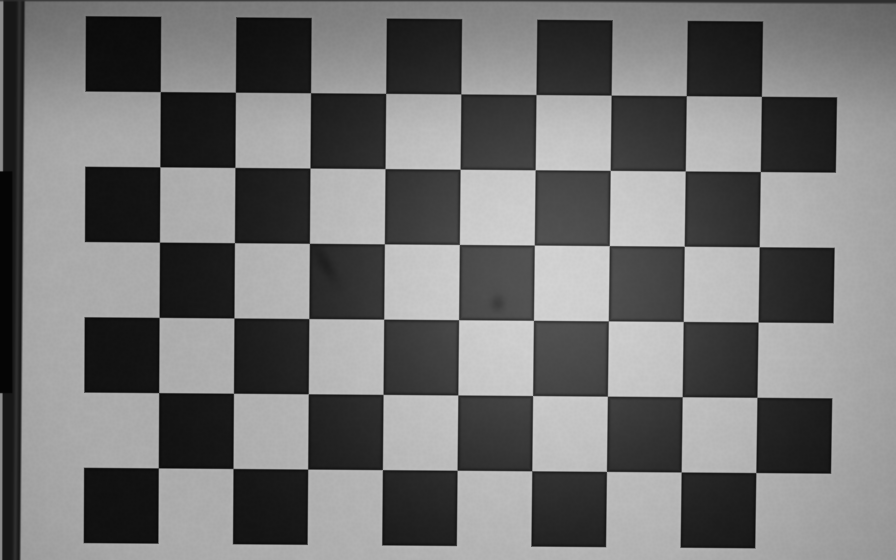
Write a WebGL 1 fragment shader that draws this pattern.

```glsl
precision highp float;
// Checkerboard of ten by seven cells on grey paper, under a soft central glare.
uniform vec2 u_resolution;

#define PITCH 0.1344
#define BOARD_CORNER vec2(0.1535, 0.029)
#define ROW_TILT 0.0078
#define GLARE_CENTRE vec2(0.98, 0.50)
#define GLARE_RADIUS 0.42
#define PAPER_GREY 0.67
#define PAPER_GLARE 0.15
#define INK_GREY 0.065
#define INK_GLARE 0.26
#define EDGE_BLUR 0.0018
#define RIM_WIDTH 0.004
#define GRAIN 0.018

float hash(vec2 p) {
  return fract(sin(dot(p, vec2(127.1, 311.7))) * 4375.85);
}

// Distance to the nearest jittered feature point
float cellular(vec2 p) {
  vec2 cell = floor(p);
  float nearest = 2.0;
  for (int y = -1; y <= 1; y++) {
    for (int x = -1; x <= 1; x++) {
      vec2 c = cell + vec2(float(x), float(y));
      vec2 point = c + vec2(hash(c), hash(c + 37.0));
      nearest = min(nearest, length(point - p));
    }
  }
  return nearest;
}

// Signed distance to a finite lattice of unit squares spaced two apart
float squareLattice(vec2 q, vec2 first, vec2 last) {
  vec2 index = clamp(floor((q - first) * 0.5 + 0.5), vec2(0.0), last);
  vec2 d = abs(q - first - 2.0 * index) - 0.5;
  return length(max(d, 0.0)) + min(max(d.x, d.y), 0.0);
}

// Board coordinates with slight perspective and tilt
vec2 boardSpace(vec2 p) {
  float x = (p.x - BOARD_CORNER.x + 0.004 * p.y) / (PITCH - 0.0012 * p.y);
  float y = (p.y - BOARD_CORNER.y - ROW_TILT * (p.x - BOARD_CORNER.x)) / PITCH;
  return vec2(x, y);
}

// Soft elliptical stain, leaning by the given shear
float smudge(vec2 p, vec2 centre, vec2 radius, float shear) {
  vec2 d = p - centre;
  d.x -= shear * d.y;
  d /= radius;
  return exp(-dot(d, d));
}

// Soft step that is one below the edge
float below(float value, float edge, float blur) {
  return 1.0 - smoothstep(edge - blur, edge + blur, value);
}

void main() {
  // Height is one unit; y runs downward from the top
  vec2 p = gl_FragCoord.xy / u_resolution.y;
  p.y = 1.0 - p.y;
  float aspect = u_resolution.x / u_resolution.y;
  float blur = max(EDGE_BLUR, 0.8 / u_resolution.y);

  // Two interleaved lattices form the checks
  vec2 q = boardSpace(p);
  float dist = PITCH * min(squareLattice(q, vec2(0.5), vec2(4.0, 3.0)),
                           squareLattice(q, vec2(1.5), vec2(4.0, 2.0)));
  float inked = below(dist, 0.0, blur);

  // Lighting: central glare, dim top, dim corners
  vec2 g = (p - GLARE_CENTRE) / GLARE_RADIUS;
  float glare = exp(-dot(g, g));
  float topShade = 1.0 - smoothstep(0.0, 0.27, p.y);
  float cornerShade = smoothstep(0.6, 1.1, length(p - vec2(0.75, 0.5)));
  float paper = PAPER_GREY + PAPER_GLARE * glare - 0.19 * topShade - 0.10 * cornerShade;
  float ink = INK_GREY + INK_GLARE * glare - 0.02 * topShade;

  // Dark rim inside each square, faint halo outside
  float rim = exp(-dist * dist / (RIM_WIDTH * RIM_WIDTH));
  ink *= 1.0 - 0.45 * rim;
  paper += 0.025 * rim;

  // Stains on two squares
  ink *= 1.0 - 0.28 * smudge(p, vec2(0.579, 0.469), vec2(0.013, 0.034), 0.5);
  ink *= 1.0 - 0.22 * smudge(p, vec2(0.889, 0.542), vec2(0.012, 0.014), 0.0);

  float grey = mix(paper, ink, inked);
  float mottle = cellular(p * 130.0) + 0.7 * cellular(p * 31.0) - 0.85;
  grey += GRAIN * mottle * mix(1.0, 0.5, inked);

  // Dark border at the left, with a lighter fold and pale slivers
  float borderEdge = 0.044 - 0.008 * p.y;
  float fold = exp(-pow((p.x - borderEdge + 0.009) / 0.004, 2.0));
  float border = 0.09 + 0.09 * fold;
  float block = below(abs(p.y - 0.504), 0.198, blur) * below(p.x, 0.022, blur);
  float sliver = below(p.x, 0.006 - 0.002 * p.y, blur);
  border = mix(border, 0.55, sliver);
  border = mix(border, 0.02, block);
  grey = mix(grey, border, below(p.x, borderEdge, blur * 1.5));

  // Thin shadow along the top, wider at the right
  float topEdge = 0.002 + 0.004 * smoothstep(0.5, 1.0, p.x / aspect);
  grey = mix(grey, 0.18, below(p.y, topEdge, 0.003));

  gl_FragColor = vec4(vec3(clamp(grey, 0.0, 1.0)), 1.0);
}
```
